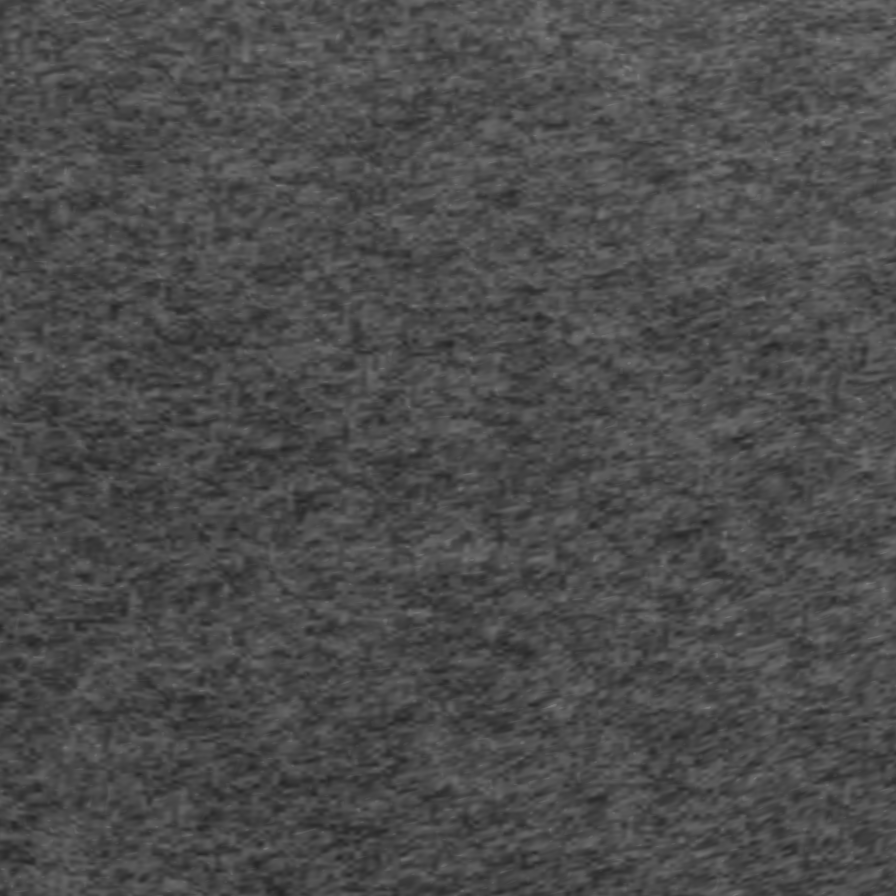
Give the GLSL for this texture, as a three.js fragment shader.

```glsl
// Dark grey heather jersey: short, soft horizontal fibres in several sizes,
// drawn as stretched value noise on a gently bent cloth, with sparse pale
// flecks and soft light from the upper right.
varying vec2 vUv;

float hash(vec2 p) {
  vec3 q = fract(vec3(p.xyx) * 0.1031);
  q += dot(q, q.yzx + 33.33);
  return fract((q.x + q.y) * q.z);
}

// Smooth value noise, 0 to 1
float noise(vec2 p) {
  vec2 cell = floor(p);
  vec2 f = fract(p);
  f = f * f * (3.0 - 2.0 * f);
  float low = mix(hash(cell), hash(cell + vec2(1.0, 0.0)), f.x);
  float high = mix(hash(cell + vec2(0.0, 1.0)), hash(cell + 1.0), f.x);
  return mix(low, high, f.y);
}

// Noise centred on zero; cells gives the grains across and up,
// slope tilts the layer so that the lattices do not line up
float fibre(vec2 p, vec2 cells, float slope, float seed) {
  p += vec2(-slope, slope) * p.yx;
  return noise(p * cells + seed) - 0.5;
}

// Bend the rows: wavy overall, rising towards the lower right
vec2 bendCloth(vec2 uv) {
  float wave = noise(uv * vec2(9.0, 14.0) + 7.0) - 0.5;
  float ripple = noise(uv * vec2(45.0, 60.0) + 31.0) - 0.5;
  float rise = 0.13 * uv.x * uv.x * (1.0 - 0.7 * uv.y);
  return uv + vec2(ripple * 0.006, wave * 0.008 + ripple * 0.004 - rise);
}

void main() {
  vec2 cloth = bendCloth(vUv) + 1.0;

  // Fibres from fine grain to broad mottling
  float weave = 0.125 * fibre(cloth, vec2(135.0, 215.0), 0.05, 11.0);
  weave += 0.105 * fibre(cloth, vec2(78.0, 138.0), -0.07, 47.0);
  weave += 0.080 * fibre(cloth, vec2(30.0, 120.0), 0.02, 83.0);
  weave += 0.050 * fibre(cloth, vec2(22.0, 34.0), -0.20, 5.0);
  weave += 0.030 * fibre(cloth, vec2(7.0, 9.0), 0.30, 61.0);

  // Sparse pale flecks
  float fleckNoise = fibre(cloth, vec2(110.0, 210.0), -0.04, 139.0) + 0.5;
  float fleck = smoothstep(0.82, 1.0, fleckNoise) * (0.5 + 6.0 * max(weave, 0.0));

  // Light falls off from the top and the right
  float light = 0.026 * (vUv.y - 0.5) + 0.030 * (vUv.x - 0.5);
  light += 0.022 * smoothstep(0.6, 1.0, vUv.y) - 0.005;

  float grey = 0.299 + light + weave + 0.07 * fleck;
  gl_FragColor = vec4(vec3(grey), 1.0);
}
```
